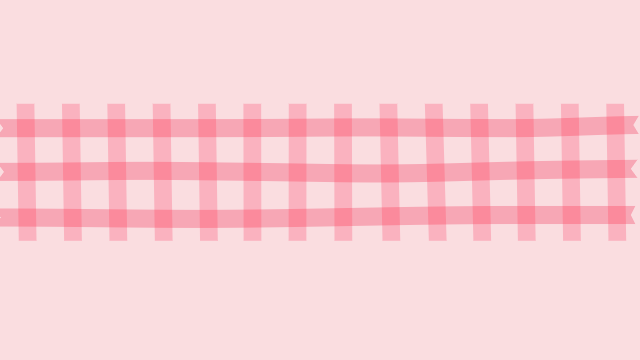
Reproduce this pattern procedurally as a Shadertoy shader.

```glsl
// Pink gingham lattice: leaning upright strips crossed by three wavy, notched ribbons.

// Coverage of a shape from its signed distance, about one pixel soft
float fill(float d) {
    return clamp(0.5 - d * iResolution.y / 9.0, 0.0, 1.0);
}

float bump(float x, float centre, float width) {
    float t = (x - centre) / width;
    return exp(-t * t);
}

// Fourteen upright strips, each sliding sideways a little towards its foot
float uprights(vec2 p) {
    float i = clamp(round((p.x - 0.637) / 1.134), 0.0, 13.0);
    float lean = 0.054 - 0.058 * exp(-pow(abs(i - 6.0), 4.0) / 6.0) + 0.046 * bump(i, 9.0, 1.3);
    float drop = (6.406 - p.y) / 3.427;
    float side = abs(p.x - 0.637 - 1.134 * i - lean * drop) - 0.222;
    float ends = abs(p.y - 4.693) - 1.713;
    return fill(max(side, ends));
}

// Height of a ribbon's centre line, u running 0 to 1 across the canvas
float ribbonHeight(int row, float u) {
    if (row == 0) return 5.796 + 0.019 * bump(u, 0.57, 0.13) + 0.083 * smoothstep(0.8, 1.02, u);
    if (row == 1) return 4.702 + 0.079 * u * u - 0.067 * bump(u, 0.61, 0.17) + 0.023 * bump(u, 0.22, 0.12);
    return 3.562 - 0.035 * smoothstep(0.0, 0.32, u) + 0.098 * smoothstep(0.3, 0.8, u);
}

// Ribbon with a V cut into both ends; notch = left tip, right tip, right slope
float ribbon(vec2 p, int row, vec3 notch) {
    float dy = abs(p.y - ribbonHeight(row, p.x / 16.0));
    float left = notch.x - 0.75 * dy - p.x;
    float right = p.x - notch.y - notch.z * dy;
    return fill(max(dy - 0.226, max(left, right)));
}

void mainImage(out vec4 fragColor, in vec2 fragCoord) {
    // The canvas is 16 by 9 units
    vec2 p = fragCoord * 9.0 / iResolution.y;

    vec3 paper = vec3(0.98, 0.867, 0.88);
    vec3 uprightPink = vec3(0.98, 0.70, 0.75);
    vec3 ribbonPink = vec3(0.97, 0.655, 0.71);
    vec3 crossingPink = vec3(0.985, 0.54, 0.61);

    float upright = uprights(p);
    float band = ribbon(p, 0, vec3(0.08, 15.833, 0.6));
    band = max(band, ribbon(p, 1, vec3(0.10, 15.771, 0.73)));
    band = max(band, ribbon(p, 2, vec3(0.02, 15.771, 0.5)));

    // Translucent layers deepen where they cross
    vec3 colour = mix(mix(paper, uprightPink, upright), mix(ribbonPink, crossingPink, upright), band);
    fragColor = vec4(colour, 1.0);
}
```
